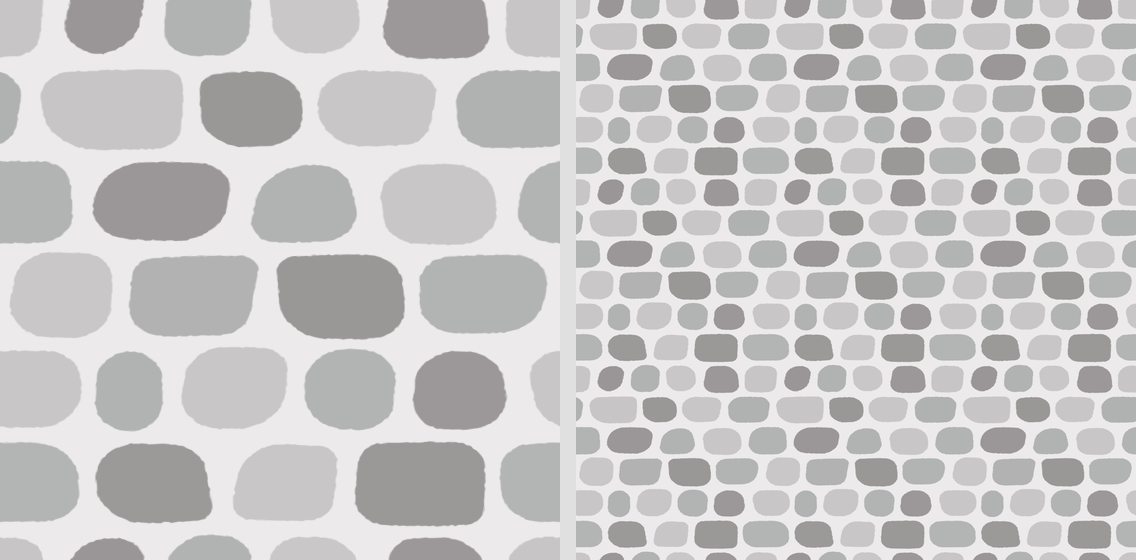
Left: one tile. Right: repeated 3 by 3.
Reproduce this pattern procedurally as a Shadertoy shader.

```glsl
const int ROWS = 6;
const float ROW_SHIFT = 0.17;           // vertical offset, in rows
const int STONES[6] = int[6](5, 4, 4, 4, 5, 4);
const float ROW_START[6] = float[6](0.465, 0.055, 0.905, 0.215, 0.925, 0.155);
const int FIRST_SHADE[6] = int[6](2, 2, 1, 1, 2, 0);
const int SHADE_STEP[6] = int[6](1, 1, 2, 2, 2, 2);

const vec3 MORTAR = vec3(0.925, 0.918, 0.922);
const vec3 DARK = vec3(0.608, 0.594, 0.596);
const vec3 MIDDLE = vec3(0.697, 0.702, 0.699);
const vec3 LIGHT = vec3(0.785, 0.777, 0.781);

const float JOINT_JITTER = 0.17;        // share of a mean stone width
const float JOINT_HALF = 0.0112;
const vec2 BED_HALF = vec2(0.005, 0.015); // least and greatest bed inset
const vec2 LEAN = vec2(0.033, 0.007);
const vec2 BULGE = vec2(0.004, 0.004);
const vec2 RADIUS = vec2(0.026, 0.062);
const float CORNER_STRETCH = 1.25;
const float ROUGH_CELLS = 150.0;
const float ROUGHNESS = 0.0026;
const float TONE_VARIATION = 0.012;

float hash(vec2 p) {
    return fract(sin(dot(p, vec2(127.1, 311.7))) * 43758.5453);
}

// Value noise that wraps after a whole number of cells
float wrappedNoise(vec2 p, float period) {
    vec2 cell = floor(p);
    vec2 f = fract(p);
    f = f * f * (3.0 - 2.0 * f);
    vec2 a = mod(cell, period);
    vec2 b = mod(cell + 1.0, period);
    return mix(mix(hash(a), hash(vec2(b.x, a.y)), f.x),
               mix(hash(vec2(a.x, b.y)), hash(b), f.x), f.y);
}

// Joint position along a row, fixed at both ends of the repeat
float jointAt(int row, int i, int count) {
    float inner = (i > 0 && i < count) ? 1.0 : 0.0;
    float jitter = 2.0 * hash(vec2(float(row) + 3.0, float(i) + 11.0)) - 1.0;
    return (float(i) + inner * JOINT_JITTER * jitter) / float(count);
}

// Rounded box with leaning, bulging sides and uneven corners
float stoneDistance(vec2 p, vec2 halfSize, float seed) {
    vec2 side = sign(p);
    vec2 along = p.yx / halfSize.yx;
    vec2 lean = LEAN * (2.0 * vec2(hash(vec2(seed, 3.0 + side.x)),
                                   hash(vec2(seed, 7.0 + side.y))) - 1.0);
    vec2 inset = 0.5 * (abs(lean) + lean * along) + BULGE * along * along;

    float corner = hash(vec2(seed, 20.0 + side.x + 3.0 * side.y));
    float radius = min(mix(RADIUS.x, RADIUS.y, corner),
                       0.9 * min(halfSize.x / CORNER_STRETCH, halfSize.y));
    vec2 q = abs(p) - halfSize + inset;
    q.x /= CORNER_STRETCH;
    q += radius;
    return length(max(q, 0.0)) + min(max(q.x, q.y), 0.0) - radius;
}

void mainImage(out vec4 fragColor, in vec2 fragCoord) {
    vec2 uv = fragCoord / iResolution.xy;
    float pixel = 1.0 / min(iResolution.x, iResolution.y);

    // Row, counted from the top
    float rowCoord = (1.0 - uv.y) * float(ROWS) - ROW_SHIFT + 0.5;
    int row = int(mod(floor(rowCoord), float(ROWS)));
    float y = (0.5 - fract(rowCoord)) / float(ROWS);

    // Stone within the row
    int count = STONES[row];
    float x = fract(uv.x - ROW_START[row]);
    int index = 0;
    for (int i = 1; i < count; i++) {
        if (x > jointAt(row, i, count)) index = i;
    }
    float left = jointAt(row, index, count) + JOINT_HALF;
    float right = jointAt(row, index + 1, count) - JOINT_HALF;

    float seed = float(row * 7 + index) + 1.0;
    float bed = 0.5 / float(ROWS);
    float top = bed - mix(BED_HALF.x, BED_HALF.y, hash(vec2(seed, 31.0)));
    float bottom = mix(BED_HALF.x, BED_HALF.y, hash(vec2(seed, 37.0))) - bed;

    vec2 center = 0.5 * vec2(left + right, top + bottom);
    vec2 halfSize = 0.5 * vec2(right - left, top - bottom);
    float d = stoneDistance(vec2(x, y) - center, halfSize, seed);
    d += ROUGHNESS * (wrappedNoise(uv * ROUGH_CELLS, ROUGH_CELLS) - 0.5);

    // Two shades alternate; the last stone takes the third
    int pick = index == count - 1 ? 2 : index % 2;
    int shade = (FIRST_SHADE[row] + pick * SHADE_STEP[row]) % 3;
    vec3 stone = shade == 0 ? DARK : (shade == 1 ? MIDDLE : LIGHT);
    stone += TONE_VARIATION * (hash(vec2(seed, 43.0)) - 0.5);

    float cover = 1.0 - smoothstep(-pixel, pixel, d);
    fragColor = vec4(mix(MORTAR, stone, cover), 1.0);
}
```
